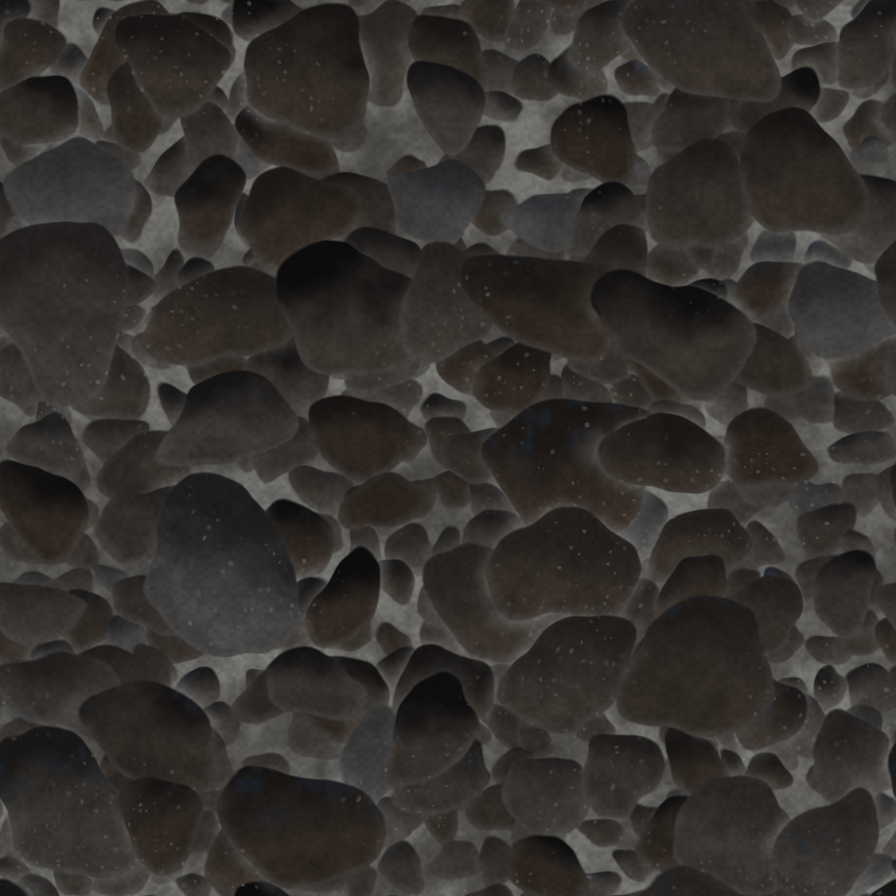
This texture is drawn by a Shadertoy shader. Its source:

```glsl
const vec3 GAP_DARK   = vec3(0.27, 0.265, 0.255);
const vec3 GAP_LIGHT  = vec3(0.47, 0.47, 0.455);
const vec3 STONE_BROWN = vec3(0.175, 0.145, 0.120);
const vec3 STONE_GREY = vec3(0.225, 0.212, 0.200);
const vec3 STONE_PALE = vec3(0.27, 0.275, 0.285);
const vec3 RIM_COLOR  = vec3(0.30, 0.29, 0.28);
const vec3 TOP_DARK   = vec3(0.045, 0.042, 0.045);
const vec3 BLUE_SHEEN = vec3(0.10, 0.14, 0.19);
const vec3 SPECK_COLOR = vec3(0.42, 0.41, 0.40);

const float SMALL_CELLS = 19.0;
const float MEDIUM_CELLS = 11.0;
const float LARGE_CELLS = 7.0;
const float SPECK_CELLS = 120.0;
const float EDGE_SOFT = 0.0018;
const float HALO_WIDTH = 0.008;
const float WARP_COARSE = 0.022;
const float WARP_FINE = 0.006;

float hash(vec2 p) {
    return fract(sin(dot(p, vec2(127.1, 311.7))) * 43758.5453);
}

// Value noise that wraps after n cells
float noise(vec2 uv, float n, float seed) {
    vec2 p = uv * n;
    vec2 i = floor(p);
    vec2 f = fract(p);
    f = f * f * (3.0 - 2.0 * f);
    vec2 a = mod(i, n) + seed;
    vec2 b = mod(i + 1.0, n) + seed;
    return mix(mix(hash(a), hash(vec2(b.x, a.y)), f.x),
               mix(hash(vec2(a.x, b.y)), hash(b), f.x), f.y);
}

float fbm(vec2 uv, float n, float seed) {
    float sum = 0.0;
    float amp = 0.5;
    for (int k = 0; k < 4; k++) {
        sum += amp * noise(uv, n, seed);
        n *= 2.0;
        seed += 17.0;
        amp *= 0.5;
    }
    return sum / 0.9375;
}

// Sparse round mineral dots
float specks(vec2 uv) {
    vec2 p = uv * SPECK_CELLS;
    vec2 id = mod(floor(p), SPECK_CELLS);
    vec2 center = 0.35 + 0.3 * vec2(hash(id + 3.0), hash(id + 8.0));
    float radius = mix(0.12, 0.30, hash(id + 21.0));
    float dot_ = 1.0 - smoothstep(radius - 0.12, radius + 0.12, length(fract(p) - center));
    return dot_ * step(0.80, hash(id + 33.0)) * hash(id + 45.0);
}

// Surface of one stone: q is the place within it, s the signed distance to its edge
vec3 stoneColor(vec2 q, float s, vec2 id, float mottle, float grain) {
    float tone = hash(id + 5.1);
    vec3 col = mix(STONE_BROWN, STONE_GREY, tone);
    col = mix(col, STONE_PALE, 0.7 * step(0.9, hash(id + 6.3)));
    col *= 0.62 + 0.5 * mottle + 0.28 * grain;

    float rim = smoothstep(-0.011, 0.0, s) * (0.65 - 0.4 * q.y);
    col = mix(col, RIM_COLOR, 0.5 * clamp(rim, 0.0, 1.0));

    float lean = 0.5 * (hash(id + 7.7) - 0.5);
    float top = smoothstep(-0.25, 0.85, q.y + lean * q.x + 1.5 * (mottle - 0.5));
    col = mix(col, TOP_DARK, top * mix(0.35, 1.0, hash(id + 9.2)));
    float sheen = top * smoothstep(0.5, 0.8, grain) * smoothstep(0.55, 1.0, hash(id + 11.4));
    return mix(col, BLUE_SHEEN, 0.7 * sheen);
}

// Paints one scattered layer; lower stones overlap higher ones
vec3 paintStones(vec3 col, vec2 uv, float n, float share, float seed,
                 float mottle, float grain, vec3 gap) {
    vec2 p = uv * n;
    vec2 cell = floor(p);
    for (int y = 1; y >= -1; y--)
    for (int x = -1; x <= 1; x++) {
        vec2 c = cell + vec2(x, y);
        vec2 id = mod(c, n) + seed;
        if (hash(id + 1.9) > share) continue;
        vec2 d = p - c - mix(vec2(0.22), vec2(0.78), vec2(hash(id), hash(id + 2.3)));
        float radius = mix(0.40, 0.66, hash(id + 3.7));
        float aspect = mix(0.62, 0.95, hash(id + 4.9));
        float turn = 2.4 * (hash(id + 8.3) - 0.5);
        vec2 e = mat2(cos(turn), -sin(turn), sin(turn), cos(turn)) * d;
        e.y /= aspect;
        float angle = atan(e.y, e.x + 1e-5);
        float lumps = 0.10 * sin(2.0 * angle + 6.3 * hash(id + 12.1))
                    + 0.09 * sin(3.0 * angle + 6.3 * hash(id + 13.5))
                    + 0.04 * sin(5.0 * angle + 6.3 * hash(id + 14.8));
        float s = (length(e) * (1.0 + lumps) - radius) * aspect / n;

        float halo = exp(-max(s, 0.0) / HALO_WIDTH) * (1.0 - smoothstep(0.008, 0.022, s));
        col = mix(col, gap, halo * mix(0.1, 0.75, hash(id + 15.2)) * smoothstep(0.25, 0.7, mottle));
        vec3 stone = stoneColor(d / radius, s, id, mottle, grain);
        col = mix(col, stone, 1.0 - smoothstep(-EDGE_SOFT, EDGE_SOFT, s));
    }
    return col;
}

void mainImage(out vec4 fragColor, in vec2 fragCoord) {
    vec2 uv = fragCoord / iResolution.xy;
    float mottle = fbm(uv, 14.0, 2.0);
    float grain = fbm(uv, 56.0, 40.0);

    // Uneven outlines
    vec2 warped = uv
        + WARP_COARSE * (vec2(noise(uv, 13.0, 61.0), noise(uv, 13.0, 83.0)) - 0.5)
        + WARP_FINE * (vec2(noise(uv, 44.0, 29.0), noise(uv, 44.0, 97.0)) - 0.5);

    // Pale bed, then stones from small to large
    vec3 gap = mix(GAP_DARK, GAP_LIGHT, smoothstep(0.25, 0.75, 0.7 * mottle + 0.3 * grain));
    vec3 col = paintStones(gap, warped, SMALL_CELLS, 0.88, 10.0, mottle, grain, gap);
    col = mix(col, RIM_COLOR, 0.12);
    col = paintStones(col, warped, MEDIUM_CELLS, 0.75, 50.0, mottle, grain, gap);
    col = paintStones(col, warped, LARGE_CELLS, 0.62, 90.0, mottle, grain, gap);

    // Specks in patches and fine grit
    float patches = smoothstep(0.35, 0.7, noise(uv, 9.0, 71.0));
    col = mix(col, SPECK_COLOR, 0.55 * specks(warped) * patches);
    col *= 0.92 + 0.16 * noise(uv, 230.0, 15.0);
    fragColor = vec4(col, 1.0);
}
```
